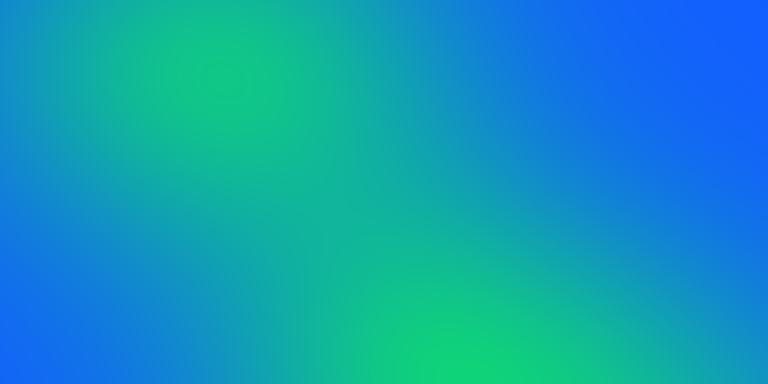
This background is drawn by a Shadertoy shader. Its source:

```glsl
// A soft two-colour wash: two green glows melt into a blue ground.
// Each glow is a stretched Gaussian; the lower one leans to the left
// as it rises. Their sum drives one blend between blue and green.

// Wide upper-left glow.
float upperGlow(vec2 p) {
    vec2 d = p - vec2(0.55, 0.83);
    return 0.85 * exp(-dot(d * d, vec2(2.5, 4.0)));
}

// Lower glow, broader and slanted on its right side.
float lowerGlow(vec2 p) {
    vec2 d = p - vec2(1.24, 0.0);
    float rightSide = 0.5 * (d.x + sqrt(d.x * d.x + 0.04));
    float spread = mix(2.1, 1.3, smoothstep(-0.3, 0.3, d.x));
    float falloff = spread * d.x * d.x
                  + 1.8 * rightSide * d.y
                  + 3.3 * d.y * d.y;
    return 0.98 * exp(-falloff);
}

void mainImage(out vec4 fragColor, in vec2 fragCoord) {
    // Height runs 0 to 1, width 0 to 2, whatever the canvas size.
    vec2 p = fragCoord / iResolution.xy * vec2(2.0, 1.0);

    vec3 blue = vec3(0.07, 0.37, 1.0);
    vec3 green = vec3(0.06, 0.83, 0.47);
    float glow = clamp(upperGlow(p) + lowerGlow(p), 0.0, 1.0);

    fragColor = vec4(mix(blue, green, glow), 1.0);
}
```
